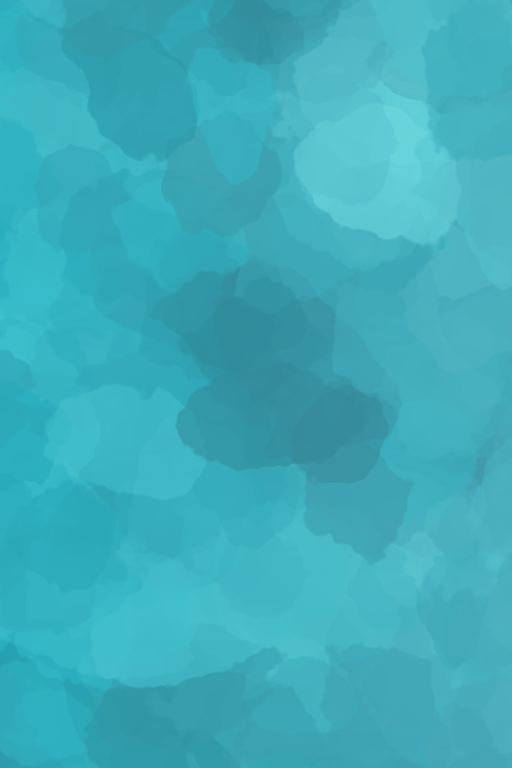
Write a WebGL 1 fragment shader that draws this background.

```glsl
precision highp float;

uniform vec2 u_resolution;

const int LAYERS = 6;
const float EDGE = 0.0045;

vec2 hash2(vec2 p) {
  vec3 q = fract(p.xyx * vec3(0.1031, 0.1030, 0.0973));
  q += dot(q, q.yzx + 33.33);
  return fract((q.xx + q.yz) * q.zy);
}

float valueNoise(vec2 p) {
  vec2 cell = floor(p);
  vec2 f = fract(p);
  f = f * f * (3.0 - 2.0 * f);
  float low = mix(hash2(cell).x, hash2(cell + vec2(1.0, 0.0)).x, f.x);
  float high = mix(hash2(cell + vec2(0.0, 1.0)).x, hash2(cell + 1.0).x, f.x);
  return mix(low, high, f.y);
}

float glow(vec2 p, vec2 center, float radius) {
  vec2 d = (p - center) / radius;
  return exp(-dot(d, d));
}

// Broad light and shade, in units of the canvas width
float broadTone(vec2 p) {
  float light = 0.46 * glow(p, vec2(0.84, 1.20), 0.25)
              + 0.32 * glow(p, vec2(0.08, 0.80), 0.20)
              + 0.26 * glow(p, vec2(0.78, 0.28), 0.26);
  float shade = 0.52 * glow(p, vec2(0.56, 0.76), 0.20)
              + 0.32 * glow(p, vec2(0.45, 1.50), 0.15)
              + 0.28 * glow(p, vec2(0.42, 0.00), 0.14);
  return 0.45 + light - shade;
}

// x is lightness, y is greyness
vec2 broadPigment(vec2 p) {
  return vec2(broadTone(p), 0.08 * (p.x - 0.45));
}

// Ragged contour: lobes, bumps and a fine torn edge
float raggedness(vec2 p, vec2 seed) {
  vec2 offset = seed * 53.0;
  return 0.085 * (valueNoise(p * 9.0 + offset) - 0.5)
       + 0.034 * (valueNoise(p * 25.0 + offset) - 0.5)
       + 0.012 * (valueNoise(p * 75.0 + offset) - 0.5);
}

float blobCoverage(vec2 p, vec2 center, float radius, vec2 seed) {
  float angle = 6.2832 * seed.x;
  vec2 axis = vec2(cos(angle), sin(angle));
  vec2 d = p - center;
  d = vec2(dot(d, axis), dot(d, vec2(-axis.y, axis.x)));
  float stretch = mix(1.0, 1.25, seed.y);
  float dist = length(d * vec2(1.0 / stretch, stretch)) - radius;
  return 1.0 - smoothstep(-EDGE, EDGE, dist + raggedness(p, seed));
}

// One sheet of translucent washes on a jittered grid
vec2 paintLayer(vec2 pigment, vec2 p, float size, float layer) {
  vec2 home = floor(p / size);
  for (int y = -1; y <= 1; y++) {
    for (int x = -1; x <= 1; x++) {
      vec2 cell = home + vec2(float(x), float(y));
      vec2 key = cell + layer * vec2(17.0, 31.0);
      vec2 jitter = hash2(key);
      vec2 seed = hash2(key + 71.0);
      vec2 variation = hash2(key + 139.0) - 0.5;
      vec2 center = (cell + mix(vec2(0.15), vec2(0.85), jitter)) * size;
      float radius = size * mix(0.38, 0.72, seed.y);
      vec2 wash = broadPigment(center) + variation * vec2(0.62, 0.07);
      float opacity = mix(0.25, 0.60, fract(seed.x * 7.0 + jitter.y));
      pigment = mix(pigment, wash, opacity * blobCoverage(p, center, radius, seed));
    }
  }
  return pigment;
}

vec3 pigmentColor(vec2 pigment) {
  vec3 deep = vec3(0.180, 0.530, 0.590);
  vec3 teal = vec3(0.225, 0.680, 0.740);
  vec3 pale = vec3(0.365, 0.840, 0.870);
  float tone = clamp(pigment.x, 0.0, 1.0);
  vec3 color = tone < 0.5 ? mix(deep, teal, tone * 2.0)
                          : mix(teal, pale, tone * 2.0 - 1.0);
  return color + pigment.y * vec3(1.0, -0.25, -0.30);
}

void main() {
  vec2 p = gl_FragCoord.xy / u_resolution.x;
  vec2 pigment = broadPigment(p);

  // Large washes first, smaller ones over them
  for (int i = 0; i < LAYERS; i++) {
    float layer = float(i);
    float size = mix(0.36, 0.20, layer / float(LAYERS - 1));
    pigment = paintLayer(pigment, p, size, layer + 1.0);
  }

  // Faint uneven drying
  pigment.x += 0.03 * (valueNoise(p * 14.0) - 0.5);
  gl_FragColor = vec4(pigmentColor(pigment), 1.0);
}
```
